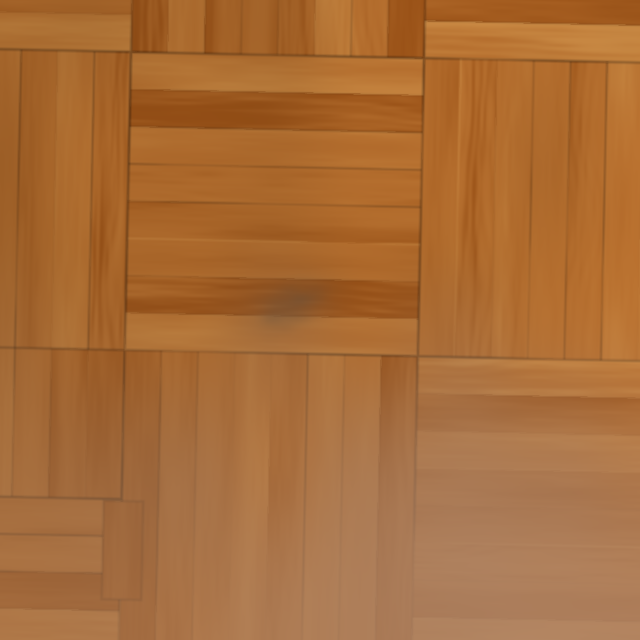
Reproduce this texture procedurally as a three.js fragment shader.

```glsl
// Worn oak parquet: square tiles of eight slats in alternating directions, with a patched tile and a stain.
varying vec2 vUv;

// Layout, in canvas units
const vec2 TILE_ORIGIN = vec2(0.195, 0.453);
const vec2 TILE_SIZE = vec2(0.458, 0.466);
const float TILT = 0.021;
const float SLATS = 8.0;
const float JOINT_WIDTH = 0.0016;
const float SEAM_WIDTH = 0.0020;
const float EDGE_SOFTNESS = 0.0009;

// Short replacement plank, relative to the tile origin
const vec2 PLANK_CENTER = vec2(0.003, -0.313);
const vec2 PLANK_HALF = vec2(0.031, 0.077);

// Wear
const vec2 STAIN_CENTER = vec2(0.455, 0.522);
const vec2 STAIN_RADIUS = vec2(0.066, 0.040);
const float STAIN_STRENGTH = 0.55;
const float HAZE_LEFT = 0.42;
const float HAZE_RIGHT = 0.80;

// Colours
const vec3 DARK_OAK = vec3(0.575, 0.305, 0.085);
const vec3 HONEY_OAK = vec3(0.675, 0.41, 0.17);
const vec3 PALE_OAK = vec3(0.75, 0.51, 0.25);
const vec3 HAZE = vec3(0.69, 0.53, 0.42);
const vec3 STAIN = vec3(0.40, 0.31, 0.23);

float hash(vec2 p) {
  vec3 h = fract(p.xyx * 0.1031);
  h += dot(h, h.yzx + 33.33);
  return fract((h.x + h.y) * h.z);
}

float noise(vec2 p) {
  vec2 i = floor(p);
  vec2 f = fract(p);
  f = f * f * (3.0 - 2.0 * f);
  return mix(mix(hash(i), hash(i + vec2(1.0, 0.0)), f.x),
             mix(hash(i + vec2(0.0, 1.0)), hash(i + vec2(1.0, 1.0)), f.x), f.y);
}

float line(float dist, float width) {
  return 1.0 - smoothstep(0.2 * width, 1.8 * width, dist);
}

// Wood of a given tone with its grain along g.x; id picks the figure
vec3 wood(vec2 g, vec2 id, float tone) {
  vec2 shift = 40.0 * vec2(hash(id + 3.7), hash(id + 8.1));
  float figured = smoothstep(0.6, 0.95, hash(id + 5.9));
  float bands = noise(g * vec2(4.0, 36.0) + shift) - 0.5;
  float fibres = noise(g * vec2(18.0, 210.0) + shift) - 0.5;
  float bend = noise(g * vec2(7.0, 22.0) + shift);
  float rings = sin(6.2832 * (g.y * 60.0 + 2.2 * bend));
  tone += 0.34 * bands + (0.09 + 0.10 * figured) * fibres + 0.06 * figured * rings;
  vec3 col = mix(DARK_OAK, HONEY_OAK, smoothstep(0.0, 0.5, tone));
  return mix(col, PALE_OAK, smoothstep(0.45, 1.0, tone));
}

vec3 parquet(vec2 q) {
  vec2 cell = floor(q / TILE_SIZE);
  vec2 local = q / TILE_SIZE - cell;

  // Alternate the direction; the patched tile is split into two halves
  float upright = mod(cell.x + cell.y, 2.0);
  float patched = 1.0 - step(0.5, distance(cell, vec2(-1.0)));
  float upperHalf = patched * step(0.5, local.y);
  upright = max(upright, upperHalf);
  vec2 grain = mix(q, q.yx, upright);
  float across = mix(local.y, local.x, upright) * SLATS;
  float pitch = mix(TILE_SIZE.y, TILE_SIZE.x, upright) / SLATS;

  // Slats: flat tiles alternate pale and dark, upright ones blend with darker outer boards
  float row = 100.0 + dot(cell, vec2(13.0, 47.0)) + 7.0 * upperHalf;
  float slat = floor(across);
  float chance = hash(vec2(row, slat)) - 0.5;
  float flatTone = 0.44 + 0.23 * cos(6.2832 * slat * 3.0 / 7.0) + 0.28 * chance;
  float outer = step(3.0, abs(slat - 3.5));
  float uprightTone = 0.48 + 0.42 * chance - 0.20 * outer;
  vec3 col = wood(grain, vec2(row, slat), mix(flatTone, uprightTone, upright));

  // Joints between slats: mostly faint, some dark, a few worn pale
  float joint = floor(across + 0.5);
  float kind = hash(vec2(joint + 60.0, row));
  float jointLine = line(abs(across - joint) * pitch, JOINT_WIDTH);
  float wear = smoothstep(0.3, 0.7, noise(grain * vec2(9.0, 3.0) + joint));
  float darkness = (0.03 + 0.26 * kind * kind) * (0.5 + 0.5 * wear);
  col *= 1.0 - jointLine * darkness * step(kind, 0.9);
  col = mix(col, PALE_OAK, 0.5 * wear * jointLine * step(0.9, kind));

  // Seams around tiles and across the patch
  vec2 border = min(local, 1.0 - local) * TILE_SIZE;
  float seam = line(min(border.x, border.y), SEAM_WIDTH);
  seam = max(seam, patched * line(abs(local.y - 0.5) * TILE_SIZE.y, SEAM_WIDTH));
  col *= 1.0 - (0.10 + 0.24 * noise(q * 9.0 + 30.0)) * seam;

  // Replacement plank laid over the tile border
  vec2 box = abs(q - PLANK_CENTER) - PLANK_HALF;
  float edge = max(box.x, box.y);
  col = mix(col, wood(q.yx, vec2(9.0, 4.0), 0.12), step(edge, 0.0));
  return col * (1.0 - 0.14 * line(abs(edge), SEAM_WIDTH));
}

vec3 worn(vec2 uv) {
  vec2 p = uv - TILE_ORIGIN;
  vec3 col = parquet(vec2(p.x - TILT * p.y, p.y + TILT * p.x));

  // Light falls from the right; pale haze gathers at the lower right
  float patches = noise(uv * vec2(7.0, 4.0) + 12.0) - 0.5;
  float haze = smoothstep(0.66, 0.0, uv.y + 0.18 * patches);
  col *= mix(0.95, 1.04, uv.x) + 0.09 * patches;
  col = mix(col, HAZE, haze * mix(HAZE_LEFT, HAZE_RIGHT, smoothstep(0.0, 0.8, uv.x)));

  // Smudged grey stain, leaning upward to the right
  vec2 s = uv - STAIN_CENTER;
  s = vec2(s.x, s.y - 0.3 * s.x) / STAIN_RADIUS;
  float stain = exp(-1.6 * dot(s, s)) * (0.6 + 0.6 * noise(uv * vec2(38.0, 60.0)));
  return mix(col, STAIN, STAIN_STRENGTH * stain);
}

void main() {
  // Four samples smooth every edge
  vec2 e = vec2(EDGE_SOFTNESS, -EDGE_SOFTNESS);
  vec3 col = worn(vUv + e.xx) + worn(vUv + e.xy) + worn(vUv + e.yx) + worn(vUv + e.yy);
  gl_FragColor = vec4(0.25 * col, 1.0);
}
```
